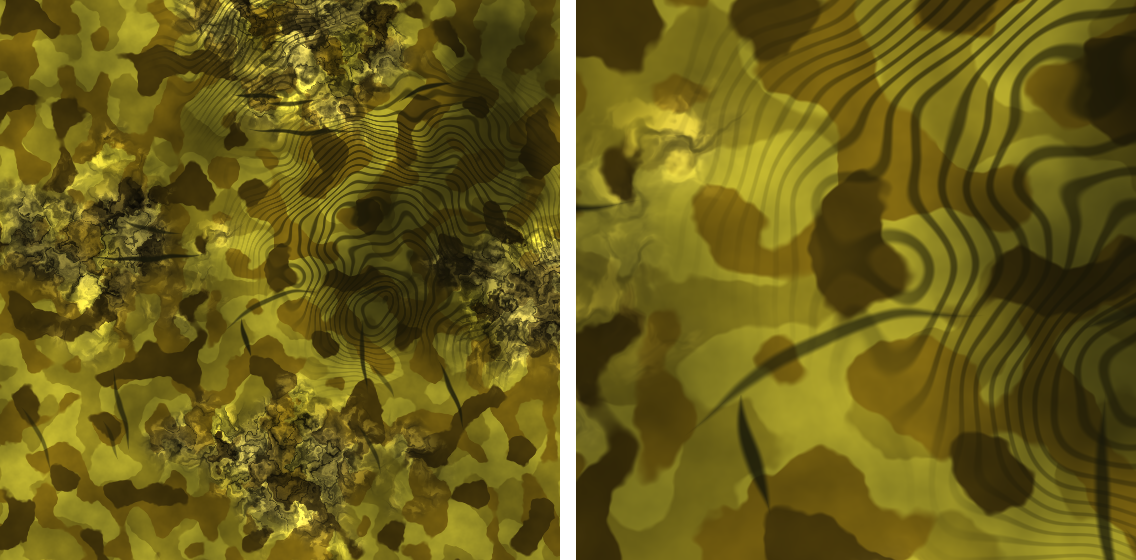
Left, the full canvas; right, a detail of the centre.
Give the GLSL for this texture, as a Shadertoy shader.

```glsl
vec2 hash22(vec2 p) {
    vec3 q = fract(p.xyx * vec3(.1031, .1030, .0973));
    q += dot(q, q.yzx + 33.33);
    return fract((q.xx + q.yz) * q.zy);
}

float cornerSlope(vec2 cell, vec2 offset) {
    float a = 6.2832 * hash22(cell + 200.).x;
    return dot(vec2(cos(a), sin(a)), offset);
}

// Gradient noise, roughly -0.7 to 0.7
float noise(vec2 p) {
    vec2 i = floor(p), f = p - i, e = vec2(1, 0);
    vec2 u = f * f * f * (f * (f * 6. - 15.) + 10.);
    float low = mix(cornerSlope(i, f), cornerSlope(i + e, f - e), u.x);
    float high = mix(cornerSlope(i + e.yx, f - e.yx), cornerSlope(i + 1., f - 1.), u.x);
    return mix(low, high, u.y);
}

float fbm(vec2 p) {
    float sum = 0., amp = 1.;
    for (int i = 0; i < 4; i++) {
        sum += amp * noise(p);
        p = mat2(1.6, 1.2, -1.2, 1.6) * p + 17.3;
        amp *= .5;
    }
    return sum;
}

vec2 warp(vec2 p) {
    return vec2(fbm(p), fbm(p + 53.7));
}

float patches(vec2 p, float threshold) {
    return smoothstep(-.025, .025, noise(p) - threshold);
}

// Weathered areas spread on a ring, with ragged borders
float weathering(vec2 p) {
    float mask = 0.;
    for (int i = 0; i < 4; i++) {
        float a = 1.6 + 1.5 * float(i);
        vec2 center = vec2(.56, .54) + .39 * vec2(cos(a), sin(a));
        float d = length((p - center) * vec2(.8, 1.1));
        mask = max(mask, smoothstep(.2, .06, d + .13 * fbm(p * 7. + 9.)));
    }
    return mask;
}

float segmentDistance(vec2 p, vec2 a, vec2 b) {
    vec2 d = b - a;
    return length(p - a - d * clamp(dot(p - a, d) / dot(d, d), 0., 1.));
}

// Thin tapered, slightly bent strokes
float scratches(vec2 p) {
    float ink = 0.;
    for (int i = 0; i < 18; i++) {
        vec2 r = hash22(vec2(i, 7)), s = hash22(vec2(i, 31));
        vec2 center = vec2(.03, .12) + r * vec2(.8, .75);
        float a = mix(-1.35, .08, step(.42, center.y)) + (s.x - .5) * .7;
        vec2 d = mat2(cos(a), -sin(a), sin(a), cos(a)) * (p - center);
        float halfLength = .03 + .08 * s.y;
        d.y += 5. * (s.x - .5) * d.x * d.x + .008 * noise(p * 18.);
        float width = .004 * (1. - pow(d.x / halfLength, 2.));
        float stroke = smoothstep(.002, -.002, abs(d.y) - width);
        ink = max(ink, stroke * (.35 + .55 * hash22(s * 90.).x));
    }
    return ink;
}

// Wavy concentric contour lines
float contours(vec2 p) {
    float height = length(p - vec2(.69, .47)) + .1 * noise(p * 7.) + .02 * noise(p * 19.);
    float line = smoothstep(.24, .07, abs(fract(height * 68.) - .5));
    float area = smoothstep(.36, .14, length(p - vec2(.72, .62)) + .12 * noise(p * 6.));
    area = max(area, .8 * smoothstep(.24, .08, length(p - vec2(.47, .93))));
    return line * area;
}

void mainImage(out vec4 fragColor, in vec2 fragCoord) {
    vec2 p = fragCoord / iResolution.y;
    float worn = weathering(p);

    // Camouflage layers, more twisted where weathered
    vec2 q = p + .016 * warp(p * 17.) + .028 * worn * warp(p * 33. + 5.);
    vec3 color = vec3(.53, .48, .11);
    color = mix(color, vec3(.65, .61, .16), patches(q * 14., -.01));
    color = mix(color, vec3(.46, .37, .06), patches(q * 15. + 40., .07));
    color = mix(color, vec3(.28, .22, .04), patches(q * 13. + 80., .22));

    // Faded, crumbled surface
    float grit = fbm(q * 36. + 3.);
    vec3 faded = mix(vec3(dot(color, vec3(.4, .5, .1))) * vec3(1.05, .95, .52), color, .35);
    color = mix(color, faded, worn * smoothstep(-.25, .35, noise(p * 9. + 21.) + .2));
    color *= 1. + worn * clamp(1.1 * grit, -.6, .5);
    float crease = smoothstep(.09, .01, abs(noise(q * 24. + 60.)));
    color *= 1. - .5 * worn * crease;
    float rim = worn * (1. - worn) * 4.;
    color += vec3(.2, .18, .06) * rim * smoothstep(.05, .45, grit);

    // Broad stains and the dark cloud
    float stain = fbm(p * 4.5 + 12.);
    color *= clamp(.92 + .5 * stain, .5, 1.12);
    color *= 1. + .12 * fbm(p * 28. + 70.);
    float cloudDistance = segmentDistance(p, vec2(.73, .5), vec2(.92, .88));
    float cloud = smoothstep(.2, .03, cloudDistance + .13 * fbm(p * 6. + 30.));
    color = mix(color, color * .3 + vec3(.035, .033, .012), .88 * cloud);

    // Line work
    color = mix(color, vec3(.1, .09, .025), .62 * contours(p));
    color = mix(color, vec3(.09, .09, .035), scratches(p));

    fragColor = vec4(clamp(color, 0., 1.), 1);
}
```
